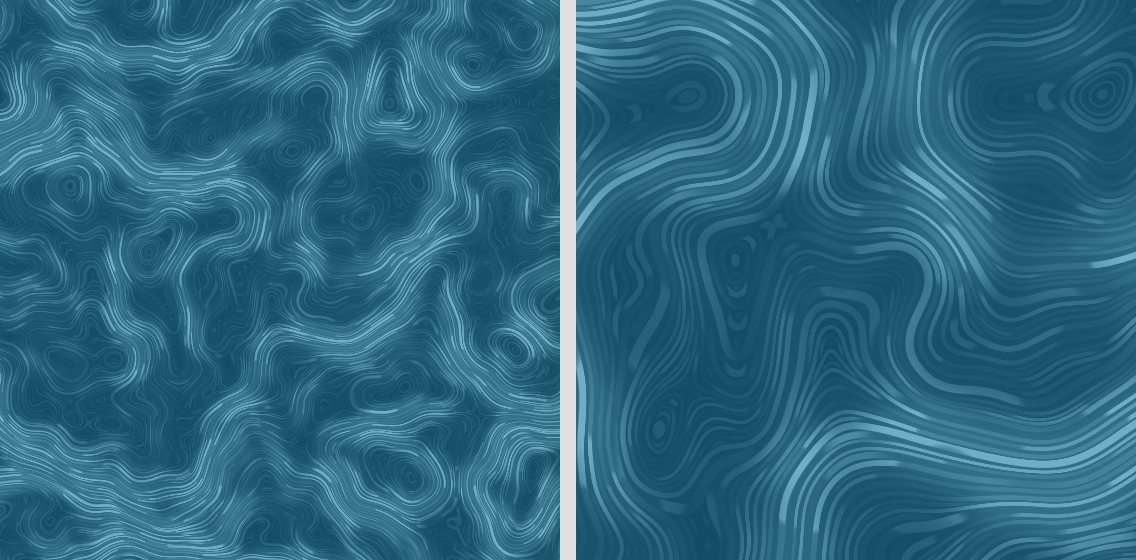
Left: the whole. Right: its middle third, enlarged.
Write a WebGL 1 fragment shader that draws this texture.

```glsl
precision highp float;
// Pale dashed streamlines of a swirling current on deep teal water.
uniform vec2 u_resolution;

const vec3 DEEP_TEAL = vec3(0.085, 0.325, 0.415);
const vec3 PALE_BLUE = vec3(0.42, 0.67, 0.76);
const float LINE_SPACING = 0.0054;
const float LINE_HALF_WIDTH = 0.00135;

float hash(vec2 p) {
  return fract(sin(dot(p, vec2(127.1, 311.7))) * 43758.545);
}

float cornerSlope(vec2 cell, vec2 offset) {
  float angle = 6.28318 * hash(cell);
  return dot(vec2(cos(angle), sin(angle)), offset);
}

float gradientNoise(vec2 p) {
  vec2 i = floor(p);
  vec2 f = p - i;
  vec2 u = f * f * f * (f * (f * 6.0 - 15.0) + 10.0);
  vec2 e = vec2(1.0, 0.0);
  float low = mix(cornerSlope(i, f), cornerSlope(i + e, f - e), u.x);
  float high = mix(cornerSlope(i + e.yx, f - e.yx),
                   cornerSlope(i + e.xx, f - e.xx), u.x);
  return mix(low, high, u.y);
}

// Stream function: its contours are the paths of the flow.
float stream(vec2 p) {
  float sum = 1.4 * p.y;
  float amplitude = 1.25;
  vec2 q = p * 2.8 + vec2(17.3, 5.8);
  for (int octave = 0; octave < 3; octave++) {
    sum += amplitude * gradientNoise(q);
    q = mat2(1.68, 1.26, -1.26, 1.68) * q + 11.7;
    amplitude *= 0.36;
  }
  return sum;
}

// Crowds some contours together and spreads others apart.
float unevenSpacing(float psi) {
  return psi + 0.004 * sin(psi * 97.0) + 0.003 * sin(psi * 61.0);
}

// Contours at (integer + shift) / density; fade hides some of them.
float streaks(vec2 p, float psi, float speed, float density,
              float shift, float fade, float pixel) {
  float level = (floor(psi * density - shift + 0.5) + shift) / density;
  float seed = hash(vec2(level * 57.3, 3.1));
  float tone = hash(vec2(seed, 7.7));
  float gap = abs(psi - level) / speed;
  float width = LINE_HALF_WIDTH * mix(0.8, 1.2, tone);
  float line = 1.0 - smoothstep(width - 0.5 * pixel, width + 0.5 * pixel, gap);
  // Each contour is broken into its own bright dashes and faint rests.
  float dashNoise = gradientNoise(p * 9.0 + 40.0 * vec2(seed, tone));
  float dash = smoothstep(-0.03, 0.02, dashNoise);
  float visible = smoothstep(0.6 * seed, 0.6 * seed + 0.4, fade);
  return line * visible * mix(0.28, 1.0, dash) * mix(0.5, 1.1, tone);
}

void main() {
  float side = min(u_resolution.x, u_resolution.y);
  vec2 p = gl_FragCoord.xy / side;
  float pixel = 1.0 / side;

  // Flow and its speed by central differences.
  vec2 e = vec2(0.0012, 0.0);
  float psi = unevenSpacing(stream(p));
  vec2 slope = vec2(stream(p + e) - stream(p - e),
                    stream(p + e.yx) - stream(p - e.yx)) / (2.0 * e.x);
  float speed = max(length(slope), 0.35);

  // Contour density doubles as the flow slows, keeping the spacing even.
  float octave = -log2(speed * LINE_SPACING);
  float density = exp2(floor(octave));
  float whole = streaks(p, psi, speed, density, 0.0, 1.0, pixel);
  float between = streaks(p, psi, speed, density, 0.5, fract(octave), pixel);

  // Fast currents glow, slow eddies sink into the dark.
  float current = smoothstep(1.5, 6.4, speed);
  float light = max(whole, between) * mix(0.2, 0.85, current);
  light += 0.32 * pow(current, 1.5);
  light -= 0.06 * (1.0 - smoothstep(0.4, 2.4, speed));

  gl_FragColor = vec4(mix(DEEP_TEAL, PALE_BLUE, min(light, 1.05)), 1.0);
}
```
